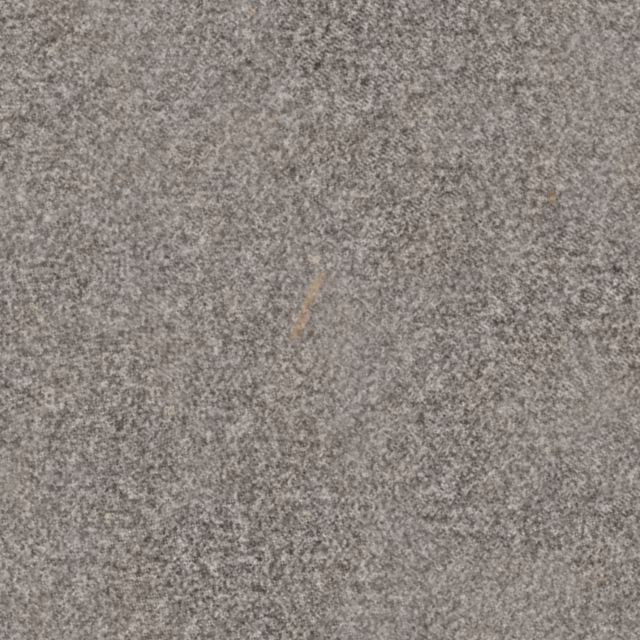
This texture is drawn by a Shadertoy shader. Its source:

```glsl
const vec3 STONE = vec3(0.556, 0.524, 0.502);
const vec3 PALE_CHIP = vec3(0.76, 0.71, 0.64);
const vec3 GREY_CHIP = vec3(0.63, 0.63, 0.61);
const vec3 TAN_STAIN = vec3(0.66, 0.57, 0.48);
const vec3 WARMTH = vec3(0.004, 0.0, -0.005);

const float FINE_SCALE = 330.0;
const float GRAIN_SCALE = 185.0;
const float CLUMP_SCALE = 85.0;
const float MOTTLE_SCALE = 32.0;
const float PATCH_SCALE = 6.0;

const float FINE_AMOUNT = 0.116;
const float GRAIN_AMOUNT = 0.116;
const float CLUMP_AMOUNT = 0.034;
const float MOTTLE_AMOUNT = 0.016;
const float PATCH_AMOUNT = 0.015;
const float PIT_DEPTH = 0.05;

const float SMALL_CHIP_CELLS = 34.0;
const float LARGE_CHIP_CELLS = 9.0;
const vec2 STREAK_START = vec2(0.459, 0.474);
const vec2 STREAK_END = vec2(0.499, 0.574);
const float STREAK_WIDTH = 0.008;

float hash(vec2 p) {
    return fract(sin(dot(p, vec2(127.1, 311.7))) * 43758.5453);
}

mat2 rotation(float angle) {
    float c = cos(angle), s = sin(angle);
    return mat2(c, s, -s, c);
}

// Smooth value noise from -1 to 1
float noise(vec2 p) {
    vec2 cell = floor(p), f = fract(p);
    f = f * f * (3.0 - 2.0 * f);
    float low = mix(hash(cell), hash(cell + vec2(1, 0)), f.x);
    float high = mix(hash(cell + vec2(0, 1)), hash(cell + vec2(1, 1)), f.x);
    return 2.0 * mix(low, high, f.y) - 1.0;
}

// Noise on its own turned lattice, so that layers do not line up
float layer(vec2 uv, float scale, float angle) {
    return noise(rotation(angle) * uv * scale + angle * 17.0);
}

// Scattered angular chips: x is coverage, y a random value per chip
vec2 chips(vec2 uv, float cells, float chance, float minRadius, float maxRadius, float soft) {
    vec2 home = floor(uv * cells);
    vec2 result = vec2(0.0);
    for (int j = -1; j <= 1; j++) {
        for (int i = -1; i <= 1; i++) {
            vec2 id = home + vec2(i, j);
            if (hash(id + cells) > chance) continue;
            vec2 centre = (id + vec2(hash(id + 3.7), hash(id + 9.2))) / cells;
            float size = hash(id + 21.4);
            float radius = mix(minRadius, maxRadius, size * size);
            vec2 q = rotation(6.283 * hash(id + 5.1)) * (uv - centre);
            q.y *= mix(1.0, 1.9, hash(id + 13.6));
            float outline = radius * (1.0 + 0.45 * noise(q / radius * 1.6 + id));
            float cover = 1.0 - smoothstep(-soft, soft, length(q) - outline);
            if (cover > result.x) result = vec2(cover, hash(id + 31.8));
        }
    }
    return result;
}

float segmentDistance(vec2 p, vec2 a, vec2 b) {
    vec2 ab = b - a;
    return length(p - a - ab * clamp(dot(p - a, ab) / dot(ab, ab), 0.0, 1.0));
}

// Grey, pale or tan chip by its random value
vec3 chipColour(float pick) {
    vec3 colour = mix(GREY_CHIP, PALE_CHIP, smoothstep(0.35, 0.75, pick));
    return mix(colour, TAN_STAIN, step(0.9, pick));
}

void mainImage(out vec4 fragColor, in vec2 fragCoord) {
    vec2 uv = fragCoord / iResolution.y;
    float soft = max(1.0 / iResolution.y, 0.0012);

    // Broad patches and layered grain
    float patches = layer(uv, PATCH_SCALE, 0.4) + 0.6 * layer(uv, PATCH_SCALE * 2.3, 1.3);
    float mottle = layer(uv, MOTTLE_SCALE, 2.1);
    float grain = FINE_AMOUNT * layer(uv, FINE_SCALE, 0.6)
                + GRAIN_AMOUNT * layer(uv, GRAIN_SCALE, 1.7)
                + CLUMP_AMOUNT * layer(uv, CLUMP_SCALE, 0.9);
    float roughness = 1.0 - 0.18 * patches;
    float shade = grain * roughness + MOTTLE_AMOUNT * mottle + PATCH_AMOUNT * patches;

    // Small dark pits gathered in the darker patches
    float pits = smoothstep(0.35, 0.8, layer(uv, GRAIN_SCALE * 0.72, 2.8));
    shade -= PIT_DEPTH * pits * smoothstep(0.3, -0.6, patches + mottle);
    vec3 colour = STONE + shade + WARMTH * layer(uv, MOTTLE_SCALE * 0.7, 3.3);

    // Tan streak with a ragged, broken edge
    vec2 bend = 0.004 * vec2(layer(uv, 45.0, 0.2), layer(uv, 45.0, 1.1));
    float streak = segmentDistance(uv + bend, STREAK_START, STREAK_END);
    float along = smoothstep(STREAK_START.y, STREAK_END.y, uv.y);
    float ragged = 0.4 * mottle + 0.4 * layer(uv, CLUMP_SCALE * 1.3, 0.9);
    float width = STREAK_WIDTH * (1.0 - 0.3 * along + ragged);
    float stain = 1.0 - smoothstep(-2.0 * soft, 2.0 * soft, streak - width);
    colour = mix(colour, TAN_STAIN + 0.5 * shade, 0.75 * stain);

    // Embedded chips
    vec2 small = chips(uv, SMALL_CHIP_CELLS, 0.32, 0.0018, 0.0052, soft);
    vec2 large = chips(uv, LARGE_CHIP_CELLS, 0.22, 0.0045, 0.0110, soft);
    colour = mix(colour, chipColour(small.y) + 0.4 * shade, 0.65 * small.x);
    colour = mix(colour, chipColour(large.y) + 0.5 * shade, 0.6 * large.x);

    fragColor = vec4(clamp(colour, 0.0, 1.0), 1.0);
}
```
